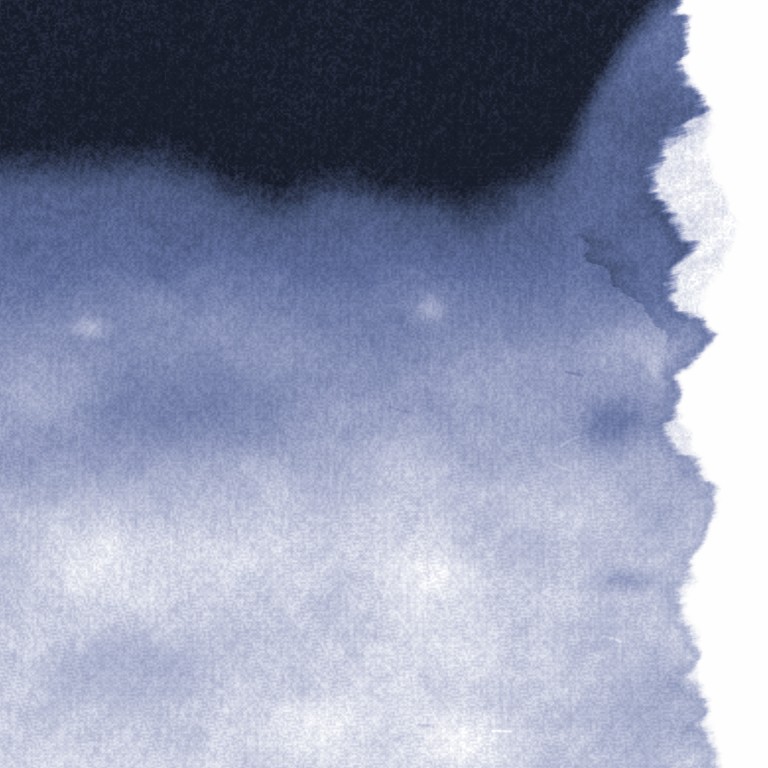
Write a WebGL 2 fragment shader that draws this background.

```glsl
#version 300 es
precision highp float;
// Indigo watercolour wash on white paper: an ink band fades downwards to pale blue.
// Soft blots shape one scalar ink tone, noise frays the right edge, and a
// palette ramp with paper grain turns the tone into colour.
uniform vec2 u_resolution;
out vec4 fragColor;

float hash(vec2 p) {
  return fract(sin(dot(p, vec2(127.1, 311.7))) * 43758.545);
}

float noise(vec2 p) {
  vec2 cell = floor(p), f = fract(p);
  f = f * f * (3.0 - 2.0 * f);
  return mix(mix(hash(cell), hash(cell + vec2(1, 0)), f.x),
             mix(hash(cell + vec2(0, 1)), hash(cell + vec2(1, 1)), f.x), f.y);
}

// Layered noise centred on zero
float fbm(vec2 p) {
  float sum = 0.0, gain = 0.5;
  for (int i = 0; i < 5; i++) {
    sum += gain * (noise(p) - 0.5);
    p = mat2(1.6, 1.2, -1.2, 1.6) * p + 7.3;
    gain *= 0.55;
  }
  return sum;
}

float bump(float v, float centre, float width) {
  float d = (v - centre) / width;
  return exp(-d * d);
}

float blot(vec2 p, vec2 centre, vec2 radius) {
  vec2 d = (p - centre) / radius;
  return exp(-dot(d, d));
}

float segment(vec2 p, vec2 a, vec2 b) {
  vec2 ab = b - a;
  return length(p - a - ab * clamp(dot(p - a, ab) / dot(ab, ab), 0.0, 1.0));
}

// Tone 0 is bare paper, tone 5 is full ink
vec3 palette(float tone) {
  vec3 c = mix(vec3(0.995), vec3(0.74, 0.76, 0.85), clamp(tone, 0.0, 1.0));
  c = mix(c, vec3(0.54, 0.58, 0.73), clamp(tone - 1.0, 0.0, 1.0));
  c = mix(c, vec3(0.37, 0.43, 0.61), clamp(tone - 2.0, 0.0, 1.0));
  c = mix(c, vec3(0.25, 0.30, 0.43), clamp(tone - 3.0, 0.0, 1.0));
  return mix(c, vec3(0.10, 0.12, 0.175), clamp(tone - 4.0, 0.0, 1.0));
}

// Lower limit of the dark band, measured from the top
float inkLimit(float x) {
  return 0.215 + 0.055 * bump(x, 0.35, 0.09) + 0.07 * bump(x, 0.59, 0.12)
       - 0.24 * smoothstep(0.70, 0.89, x);
}

float outerEdge(float t) {
  return 0.893 + 0.03 * bump(t, 0.15, 0.04) + 0.065 * bump(t, 0.30, 0.08)
       + 0.045 * bump(t, 0.44, 0.025) + 0.04 * bump(t, 0.65, 0.06)
       + 0.045 * bump(t, 1.0, 0.1);
}

float innerEdge(float t) {
  return outerEdge(t) - 0.085 * bump(t, 0.26, 0.075) - 0.04 * bump(t, 0.37, 0.04)
       - 0.03 * bump(t, 0.57, 0.02);
}

// Vertical fade and the blots that darken or lift it
float washTone(vec2 p, float cloud) {
  float t = p.y + 0.16 * cloud;
  float tone = 0.85 + 1.05 * (1.0 - smoothstep(0.50, 0.70, t))
             + 1.2 * (1.0 - smoothstep(0.31, 0.47, t));
  tone += 0.75 * blot(p, vec2(0.23, 0.54), vec2(0.13, 0.06));
  tone += 0.45 * blot(p, vec2(0.05, 0.61), vec2(0.15, 0.05));
  tone += 0.40 * blot(p, vec2(0.49, 0.44), vec2(0.07, 0.04));
  tone += 0.95 * blot(p, vec2(0.80, 0.55), vec2(0.05, 0.03));
  tone += 0.55 * blot(p, vec2(0.87, 0.68), vec2(0.05, 0.06));
  tone += 0.90 * blot(p, vec2(0.82, 0.755), vec2(0.035, 0.014));
  tone += 0.45 * blot(p, vec2(0.84, 0.94), vec2(0.09, 0.06));
  tone += 0.35 * blot(p, vec2(0.63, 0.70), vec2(0.05, 0.05));
  tone += 0.30 * blot(p, vec2(0.20, 0.87), vec2(0.10, 0.05));
  tone -= 0.45 * blot(p, vec2(0.53, 0.61), vec2(0.07, 0.04));
  tone -= 0.35 * blot(p, vec2(0.56, 0.75), vec2(0.09, 0.05));
  tone -= 0.35 * blot(p, vec2(0.12, 0.75), vec2(0.08, 0.06));
  tone -= 0.40 * blot(p, vec2(0.42, 0.95), vec2(0.10, 0.05));
  tone -= 0.40 * blot(p, vec2(0.60, 0.97), vec2(0.07, 0.04));
  tone -= 0.40 * blot(p, vec2(0.06, 0.52), vec2(0.09, 0.04));
  tone -= 0.50 * blot(p, vec2(0.84, 0.45), vec2(0.06, 0.03));
  vec2 q = p + 0.025 * cloud;
  tone -= 0.90 * blot(q, vec2(0.12, 0.432), vec2(0.022, 0.012));
  tone -= 0.75 * blot(q, vec2(0.56, 0.405), vec2(0.018, 0.017));
  return tone - 0.70 * blot(q, vec2(0.855, 0.48), vec2(0.012, 0.02));
}

void main() {
  vec2 p = gl_FragCoord.xy / u_resolution;
  p.y = 1.0 - p.y;
  float cloud = fbm(p * 7.0), detail = fbm(p * 28.0 + 4.0);
  float streak = fbm(vec2(p.x * 9.0, p.y * 50.0 + p.x * 12.0));

  float tone = washTone(p, cloud) + 0.9 * cloud + 0.5 * detail;
  float below = p.y - inkLimit(p.x) + 0.07 * cloud + 0.03 * detail;
  tone += 0.55 * exp(-max(below, 0.0) * 18.0) * (1.0 - smoothstep(0.72, 0.82, p.x));
  tone = mix(5.0 + 0.3 * cloud, tone, smoothstep(-0.045, 0.04, below));

  // Curved drying line near the right side
  float ridge = p.x - 0.755 - 0.115 * smoothstep(0.30, 0.46, p.y) + 0.035 * streak;
  float span = smoothstep(0.29, 0.32, p.y) * (1.0 - smoothstep(0.42, 0.48, p.y));
  tone += 0.75 * span * smoothstep(-0.002, 0.003, ridge) * exp(-max(ridge, 0.0) * 28.0);

  // Short fibres caught in the wash
  for (int i = 0; i < 16; i++) {
    float k = float(i);
    vec2 a = vec2(hash(vec2(k, 1.0)) * 0.85, 0.38 + 0.6 * hash(vec2(k, 2.0)));
    vec2 b = a + vec2(0.022, 0.024 * (hash(vec2(k, 3.0)) - 0.5));
    float d = segment(p + 0.008 * detail, a, b);
    tone += (hash(vec2(k, 4.0)) - 0.45) * (1.0 - smoothstep(0.0005, 0.003, d));
  }

  // Frayed inner wash, then the pale outer fringe
  float inner = p.x - innerEdge(p.y) + 0.05 * streak + 0.03 * detail;
  float outer = p.x - outerEdge(p.y) + 0.025 * streak + 0.03 * detail;
  tone += 0.35 * bump(inner, -0.012, 0.014) * smoothstep(0.18, 0.28, p.y);
  float fringe = max(0.32 + 0.8 * cloud + 0.9 * streak, 0.04);
  tone = mix(tone, fringe, smoothstep(-0.012, 0.008, inner));
  float painted = 1.0 - smoothstep(-0.008, 0.006, outer);

  // Paper grain in canvas units
  float grain = noise(p * 390.0) + 0.6 * noise(p * vec2(260.0, 130.0)) - 0.8;
  tone += grain * 0.38;
  vec3 colour = palette(max(tone, 0.0) * painted) - 0.025 * grain * painted;
  fragColor = vec4(clamp(colour, 0.0, 1.0), 1.0);
}
```
